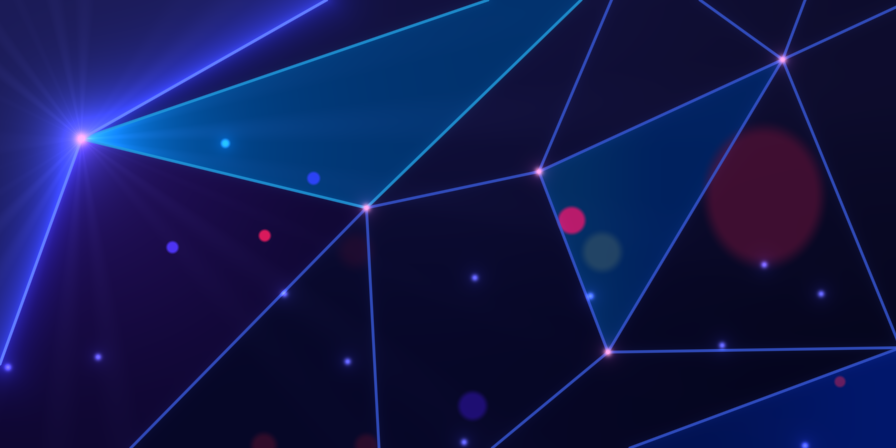
Reproduce this background procedurally as a WebGL 2 fragment shader.

```glsl
#version 300 es
precision highp float;
uniform vec2 u_resolution;
out vec4 fragColor;

const vec2 NODES[18] = vec2[](
  vec2(.182, .690), vec2(.818, .536), vec2(1.203, .617), vec2(1.747, .867), vec2(1.357, .214),
  vec2(.729, 1.), vec2(1.089, 1.), vec2(1.297, 1.), vec2(1.365, 1.), vec2(1.5625, 1.),
  vec2(1.797, 1.), vec2(2., .984), vec2(2.01, .224), vec2(1.099, 0.), vec2(.292, 0.),
  vec2(.846, 0.), vec2(0., .1875), vec2(1.406, 0.));

// Cyan edges come first, then the two glowing ones, then the plain ones.
const ivec2 EDGES[19] = ivec2[](
  ivec2(0, 6), ivec2(0, 1), ivec2(1, 7), ivec2(0, 5), ivec2(0, 16), ivec2(1, 2), ivec2(1, 14),
  ivec2(1, 15), ivec2(2, 8), ivec2(2, 3), ivec2(2, 4), ivec2(3, 9), ivec2(3, 10), ivec2(3, 11),
  ivec2(3, 4), ivec2(3, 12), ivec2(4, 12), ivec2(4, 13), ivec2(12, 17));

const vec2 STARS[11] = vec2[](
  vec2(.219, .203), vec2(.635, .344), vec2(.776, .193), vec2(1.06, .38), vec2(1.318, .339),
  vec2(1.706, .409), vec2(1.833, .344), vec2(1.612, .229), vec2(1.036, .013), vec2(.018, .18),
  vec2(1.797, .005));

float segmentDistance(vec2 p, vec2 a, vec2 b) {
  vec2 ab = b - a;
  return length(p - a - ab * clamp(dot(p - a, ab) / dot(ab, ab), 0., 1.));
}

// 1 on the left of the line from node i to node j, 0 on the right.
float leftOf(vec2 p, int i, int j) {
  vec2 d = normalize(NODES[j] - NODES[i]), q = p - NODES[i];
  return smoothstep(-.003, .003, d.x * q.y - d.y * q.x);
}

float disc(vec2 p, vec2 center, float radius, float blur) {
  return 1. - smoothstep(radius - blur, radius + blur, length(p - center));
}

void main() {
  vec2 p = gl_FragCoord.xy / u_resolution.y;
  vec2 fromHub = p - NODES[0];
  float hub = length(fromHub);

  // Night gradient, lighter towards the top and the left
  vec3 color = mix(vec3(.022, .024, .14), vec3(.065, .06, .22), smoothstep(.1, 1., p.y));
  color *= mix(1.1, .8, smoothstep(.9, 2., p.x));

  // Translucent panels
  float purple = leftOf(p, 1, 0) * leftOf(p, 14, 1) * leftOf(p, 0, 16);
  color = mix(color, mix(vec3(.12, .05, .32), vec3(.055, .025, .19), smoothstep(.05, .75, hub)), purple);
  float cyan = leftOf(p, 0, 1) * leftOf(p, 1, 7) * leftOf(p, 6, 0);
  color = mix(color, vec3(.005, .19, .42) + vec3(0., .36, .55) * exp(-hub * 4.5), cyan);
  float blue = leftOf(p, 2, 4) * leftOf(p, 4, 3) * leftOf(p, 3, 2);
  color = mix(color, mix(vec3(.01, .18, .39), vec3(0., .13, .37), smoothstep(1.25, 1.5, p.x)), blue);
  color = mix(color, vec3(.005, .07, .32) + vec3(0., .02, .1) * smoothstep(1.5, 2., p.x), leftOf(p, 12, 17));

  // Glow outside the wedge of the bright hub
  float outside = 1. - leftOf(p, 5, 0) * leftOf(p, 0, 16);
  float rim = min(segmentDistance(p, NODES[0], NODES[5]), segmentDistance(p, NODES[0], NODES[16]));
  color = mix(color, vec3(.11, .11, .35), outside * .85);
  color += vec3(.12, .17, .72) * exp(-rim * 16.) * outside * (.55 + .45 * exp(-hub * 2.));
  color += vec3(.06, .07, .4) * exp(-rim * 26.) * (1. - outside) * (1. - cyan);
  color += vec3(.16, .22, .5) * exp(-hub * 14.);

  // Faint rays from layered sines of the angle
  float angle = atan(fromHub.y, fromHub.x);
  float rays = sin(angle * 9. + 1.) * sin(angle * 17. + .6) + .5 * sin(angle * 29.);
  color += vec3(.02, .02, .035) * max(rays, 0.) * exp(-hub * 1.2);

  // Soft light spots
  vec2 oval = vec2(p.x * 1.18, p.y);
  color = mix(color, vec3(.29, .06, .2), .82 * disc(oval, vec2(2.013, .5625), .152, .022));
  color = mix(color, vec3(.2, .32, .4), .65 * disc(p, vec2(1.344, .4375), .042, .012));
  color = mix(color, vec3(.76, .1, .42), .95 * disc(p, vec2(1.276, .508), .03, .006));
  color = mix(color, vec3(.14, .06, .52), .8 * disc(p, vec2(1.055, .094), .031, .008));
  color = mix(color, vec3(.3, .06, .17), .6 * disc(p, vec2(.589, .005), .027, .01));
  color = mix(color, vec3(.3, .06, .17), .5 * disc(p, vec2(.818, .005), .025, .01));
  color = mix(color, vec3(.25, .05, .18), .35 * disc(p, vec2(.794, .44), .035, .02));
  color = mix(color, vec3(.85, .1, .36), disc(p, vec2(.591, .474), .013, .004));
  color = mix(color, vec3(.5, .12, .36), .8 * disc(p, vec2(1.875, .148), .012, .004));
  color = mix(color, vec3(.17, .26, .96), disc(p, vec2(.7, .602), .014, .004));
  color = mix(color, vec3(.3, .2, .95), disc(p, vec2(.385, .448), .013, .004));
  color = mix(color, vec3(.15, .65, 1.), disc(p, vec2(.503, .68), .009, .005));
  color += vec3(0., .15, .3) * exp(-length(p - vec2(.503, .68)) * 70.);

  // Network lines
  for (int i = 0; i < 19; i++) {
    float d = segmentDistance(p, NODES[EDGES[i].x], NODES[EDGES[i].y]);
    vec3 tint = i < 3 ? vec3(.12, .58, .82) : i < 5 ? vec3(.4, .52, 1.) : vec3(.2, .32, .78);
    color = mix(color, tint, .8 * (1. - smoothstep(.0012, .0052, d)));
    color += tint * .09 * exp(-d * 110.);
  }

  // Small stars
  for (int i = 0; i < 11; i++) {
    float d = length(p - STARS[i]);
    color += vec3(.35, .35, .75) * exp(-d * d * 18000.) + vec3(.06, .06, .22) * exp(-d * 70.);
  }

  // Pink joints, the hub being the largest
  for (int i = 0; i < 5; i++) {
    float d = length(p - NODES[i]) * (i == 0 ? .6 : 1.);
    color = mix(color, vec3(.95, .66, .82), .9 * exp(-d * d * 13000.));
    color += vec3(.3, .08, .16) * exp(-d * 75.);
  }

  fragColor = vec4(clamp(color, 0., 1.), 1.);
}
```
